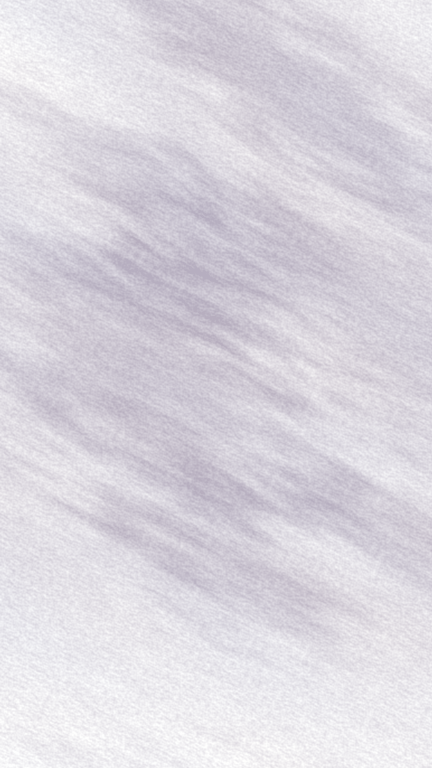
Reproduce this texture procedurally as a WebGL 1 fragment shader.

```glsl
precision highp float;
uniform vec2 u_resolution;

vec2 gradientAt(vec2 cell) {
  vec3 q = fract(cell.xyx * vec3(0.1031, 0.1030, 0.0973));
  q += dot(q, q.yzx + 33.33);
  float angle = 6.2832 * fract((q.x + q.y) * q.z);
  return vec2(cos(angle), sin(angle));
}

float gradientNoise(vec2 p) {
  vec2 i = floor(p), f = p - i;
  vec2 e = vec2(1.0, 0.0);
  vec2 w = f * f * f * (f * (f * 6.0 - 15.0) + 10.0);
  float low = mix(dot(gradientAt(i), f), dot(gradientAt(i + e), f - e), w.x);
  float high = mix(dot(gradientAt(i + e.yx), f - e.yx),
                   dot(gradientAt(i + 1.0), f - 1.0), w.x);
  return mix(low, high, w.y);
}

// Coordinates along and across a stroke that falls to the right
vec2 strokeFrame(vec2 p, float slant) {
  float c = cos(slant), s = sin(slant);
  return vec2(c * p.x - s * p.y, s * p.x + c * p.y);
}

// Soft elongated patch of pigment with a ragged rim
float wash(vec2 p, vec2 center, vec2 size, float ragged) {
  return 1.0 - smoothstep(0.3, 1.4, length(strokeFrame(p - center, 0.62) / size) + ragged);
}

void main() {
  vec2 p = gl_FragCoord.xy / u_resolution.x;
  p.y += 0.5 * (16.0 / 9.0 - u_resolution.y / u_resolution.x);

  // Streaks at several widths, gently bent
  vec2 bent = p + 0.03 * vec2(gradientNoise(p * 2.3), gradientNoise(p * 2.3 + 17.0));
  vec2 s = strokeFrame(bent, 0.5);
  float broad = gradientNoise(s * vec2(1.8, 6.0) + 3.0);
  float medium = gradientNoise(s * vec2(3.5, 17.0) + 31.0);
  float fine = gradientNoise(s * vec2(8.0, 45.0) + 57.0);
  float hair = gradientNoise(s * vec2(20.0, 100.0) + 83.0);
  float ragged = 0.4 * broad + 0.5 * medium + 0.3 * fine;

  // Dark washes through the middle and upper right
  float tone = 0.64;
  tone -= 0.30 * wash(p, vec2(0.48, 1.18), vec2(0.36, 0.16), ragged);
  tone -= 0.34 * wash(p, vec2(0.34, 0.88), vec2(0.46, 0.27), ragged);
  tone -= 0.30 * wash(p, vec2(0.50, 0.52), vec2(0.36, 0.16), ragged);
  tone -= 0.36 * wash(p, vec2(0.75, 1.53), vec2(0.58, 0.14), ragged);
  tone -= 0.24 * wash(p, vec2(0.82, 1.06), vec2(0.44, 0.20), ragged);
  tone -= 0.26 * wash(p, vec2(0.95, 0.53), vec2(0.28, 0.08), ragged);
  tone -= 0.22 * wash(p, vec2(0.25, 1.38), vec2(0.30, 0.09), ragged);

  // Pale corners and lower edge
  tone += 0.26 * wash(p, vec2(0.00, 1.63), vec2(0.34, 0.18), ragged);
  tone += 0.18 * wash(p, vec2(0.98, 1.75), vec2(0.34, 0.12), ragged);
  tone += 0.26 * (1.0 - smoothstep(0.08, 0.58, p.y + 0.18 * p.x + 0.15 * ragged));

  tone += 0.07 * broad + 0.12 * medium + 0.13 * fine + 0.13 * hair;

  // Paper tooth, slightly drawn out along the strokes
  float tooth = gradientNoise(strokeFrame(p, 0.45) * vec2(80.0, 175.0));
  float speck = gradientNoise(p * 193.0 + 11.3);
  tone += 0.27 * tooth + 0.20 * speck;

  vec3 color = mix(vec3(0.74, 0.71, 0.77), vec3(0.97, 0.97, 0.975), clamp(tone, -0.1, 1.1));
  float coolness = gradientNoise(s * vec2(2.0, 5.0) + 120.0);
  color += coolness * vec3(-0.009, 0.0, 0.008);
  gl_FragColor = vec4(color, 1.0);
}
```
